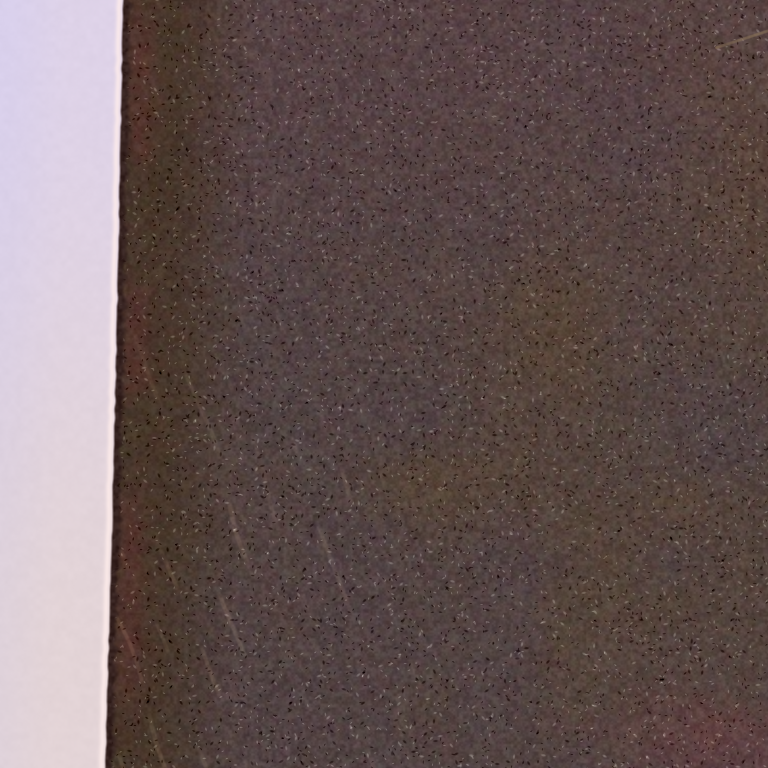
Write a WebGL 1 fragment shader that draws this texture.

```glsl
precision highp float;
uniform vec2 u_resolution;

#define EDGE_BASE 0.137
#define EDGE_LEAN 0.031
#define EDGE_BOW 0.008
#define GRAIN_SCALE 210.0
#define GRAIN_AMOUNT 0.075
#define SPECK_SCALE 75.0
#define SPECK_DARK 0.15
#define SPECK_LIGHT 0.17
#define STREAK_AMOUNT 0.07
#define PATCH_WARP 0.07

float hash(vec2 p) {
  vec3 q = fract(vec3(p.xyx) * 0.1031);
  q += dot(q, q.yzx + 33.33);
  return fract((q.x + q.y) * q.z);
}

float noise(vec2 p) {
  vec2 i = floor(p), f = fract(p);
  f = f * f * (3.0 - 2.0 * f);
  return mix(mix(hash(i), hash(i + vec2(1.0, 0.0)), f.x),
             mix(hash(i + vec2(0.0, 1.0)), hash(i + 1.0), f.x), f.y);
}

float fbm(vec2 p) {
  float sum = 0.0, amp = 0.5;
  for (int i = 0; i < 4; i++) {
    sum += amp * noise(p);
    p = p * 2.03 + 17.0;
    amp *= 0.5;
  }
  return sum;
}

// Soft elliptical stain
float blob(vec2 p, vec2 center, vec2 radius) {
  vec2 d = (p - center) / radius;
  return exp(-dot(d, d));
}

// Short randomly turned flecks, one candidate per cell
float flecks(vec2 p, float seed, float density) {
  vec2 cell = floor(p);
  vec2 h = vec2(hash(cell + seed), hash(cell + seed + 41.0));
  vec2 d = fract(p) - mix(vec2(0.3), vec2(0.7), h);
  float a = 6.2832 * hash(cell + seed + 83.0);
  d = mat2(cos(a), -sin(a), sin(a), cos(a)) * d;
  d.x *= 0.5;
  float shape = 1.0 - smoothstep(0.03, 0.17, length(d));
  return shape * step(1.0 - density, hash(cell + seed + 127.0));
}

float segment(vec2 p, vec2 a, vec2 b) {
  vec2 ab = b - a;
  float t = clamp(dot(p - a, ab) / dot(ab, ab), 0.0, 1.0);
  return length(p - a - ab * t);
}

vec3 paleStrip(vec2 uv, float d) {
  vec3 col = mix(vec3(0.89, 0.83, 0.84), vec3(0.87, 0.825, 0.91), smoothstep(0.1, 1.0, uv.y));
  col += vec3(-0.02, -0.01, 0.015) * smoothstep(-0.06, -0.16, d);
  col += 0.025 * (fbm(uv * 120.0) - 0.47);
  float rim = exp(-pow((d + 0.005) / 0.004, 2.0));
  return mix(col, vec3(1.0, 0.93, 0.92), 0.75 * rim);
}

vec3 darkSurface(vec2 uv, float d) {
  // Broad brown and violet-grey mottling
  vec2 w = uv + PATCH_WARP * (vec2(fbm(uv * 9.0), fbm(uv * 9.0 + 50.0)) - 0.47);
  float warm = 0.9 * blob(w, vec2(0.71, 0.57), vec2(0.10, 0.12));
  warm += 0.9 * blob(w, vec2(0.82, 0.27), vec2(0.24, 0.22));
  warm += 0.8 * blob(w, vec2(0.98, 0.78), vec2(0.10, 0.22));
  warm += 0.5 * blob(w, vec2(0.58, 0.38), vec2(0.10, 0.05));
  warm -= 0.8 * blob(w, vec2(0.67, 0.21), vec2(0.045, 0.10));
  warm -= 0.7 * blob(w, vec2(0.89, 0.27), vec2(0.06, 0.04));
  warm -= 0.6 * blob(w, vec2(0.94, 0.43), vec2(0.05, 0.08));
  warm += 0.9 * (fbm(uv * 11.0 + 8.0) - 0.47);
  vec3 col = mix(vec3(0.320, 0.262, 0.262), vec3(0.340, 0.270, 0.222), clamp(warm, 0.0, 1.0));
  col += vec3(0.02, 0.0, 0.008) * smoothstep(0.45, 1.0, uv.y);
  col += vec3(0.05, -0.012, -0.005) * blob(w, vec2(0.94, 0.03), vec2(0.13, 0.05));

  // Brown shading beside the boundary
  float side = 1.0 - smoothstep(0.05, 0.19, d + 0.5 * (w.x - uv.x));
  col = mix(col, vec3(0.275, 0.207, 0.155), 0.9 * side);
  float redness = smoothstep(0.45, 0.7, noise(vec2(3.0, uv.y * 7.0)));
  col += vec3(0.04, -0.01, 0.01) * redness * exp(-pow((d - 0.025) / 0.02, 2.0));

  // Fine grain and flecks
  float grain = noise(uv * GRAIN_SCALE) + 0.6 * noise(uv * GRAIN_SCALE * 1.9 + 31.0) - 0.8;
  col += GRAIN_AMOUNT * grain * (1.0 - 0.3 * side);
  vec3 tint = vec3(noise(uv * 95.0), noise(uv * 95.0 + 60.0), noise(uv * 95.0 + 120.0));
  col += 0.025 * (tint - 0.5);
  for (int i = 0; i < 3; i++) {
    float k = float(i);
    vec2 p = uv * SPECK_SCALE * (1.0 + 0.37 * k) + 13.7 * k;
    col -= SPECK_DARK * flecks(p, 5.0 + k * 19.0, 0.16);
    col += SPECK_LIGHT * vec3(0.9, 0.95, 0.92) * flecks(p + 0.43, 211.0 + k * 23.0, 0.12);
  }

  // Broken slanted streaks toward the lower left
  float across = (uv.x + 0.38 * uv.y) * 19.0 + 0.5 * noise(uv * 7.0);
  float line = 1.0 - smoothstep(0.02, 0.09, abs(fract(across) - 0.5));
  float dashes = smoothstep(0.4, 0.75, noise(vec2(floor(across) * 7.3, uv.y * 24.0)));
  float region = (1.0 - smoothstep(0.2, 0.5, d)) * (1.0 - 0.75 * smoothstep(0.35, 0.65, uv.y));
  col += STREAK_AMOUNT * vec3(1.0, 0.9, 0.72) * line * dashes * region;

  // Pale scratches at the upper right
  float scratch = 1.0 - smoothstep(0.0005, 0.003, segment(uv, vec2(0.933, 0.938), vec2(1.01, 0.963)));
  col = mix(col, vec3(0.55, 0.46, 0.35), 0.75 * scratch * (0.5 + 0.5 * noise(uv * 70.0)));

  // Dark seam with a ragged, speckled outer side
  float ragged = 0.009 + 0.009 * noise(vec2(uv.y * 130.0, 4.0));
  float seam = 1.0 - smoothstep(0.4 * ragged, ragged, d);
  vec3 seamColor = vec3(0.19, 0.115, 0.11) + 0.10 * (noise(uv * 230.0) - 0.5);
  return mix(col, seamColor, 0.85 * seam);
}

void main() {
  vec2 uv = gl_FragCoord.xy / u_resolution;
  float edge = EDGE_BASE + EDGE_LEAN * uv.y - EDGE_BOW * uv.y * uv.y;
  edge += 0.0015 * (noise(vec2(uv.y * 90.0, 9.0)) - 0.5);
  float d = uv.x - edge;
  vec3 col = mix(paleStrip(uv, d), darkSurface(uv, d), smoothstep(-0.002, 0.002, d));
  gl_FragColor = vec4(clamp(col, 0.0, 1.0), 1.0);
}
```
